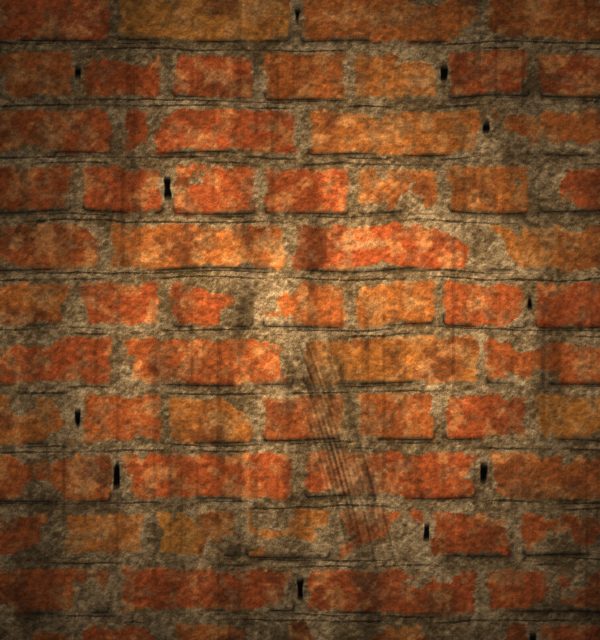
A Shadertoy shader for this texture:

```glsl
// Weathered brick wall: alternating long and short courses, smeared mortar, warm pool of light.

float hash(vec2 p) {
    vec3 q = fract(p.xyx * 0.1031);
    q += dot(q, q.yzx + 33.33);
    return fract((q.x + q.y) * q.z);
}

float noise(vec2 p) {
    vec2 i = floor(p), f = fract(p);
    f = f * f * (3.0 - 2.0 * f);
    return mix(mix(hash(i), hash(i + vec2(1, 0)), f.x),
               mix(hash(i + vec2(0, 1)), hash(i + vec2(1, 1)), f.x), f.y);
}

float fbm(vec2 p) {
    float sum = 0.0, amp = 0.5;
    for (int i = 0; i < 5; i++) {
        sum += amp * noise(p);
        p = mat2(1.6, 1.2, -1.2, 1.6) * p + 7.3;
        amp *= 0.5;
    }
    return sum;
}

struct Wall {
    vec2 id;       // brick column and course
    float cover;   // 1 on exposed brick, 0 on mortar
    float height;
    float shadow;  // dark undersides, creases and open joints
};

Wall buildWall(vec2 p) {
    Wall w;
    vec2 b = p + 0.009 * (vec2(noise(p * 11.0), noise(p * 9.0 + 40.0)) - 0.5);

    // Courses counted from the top; odd ones hold short bricks
    float v = (1.0 - b.y) / 0.0894 + 0.19;
    float course = floor(v);
    bool isShort = mod(course, 2.0) > 0.5;
    float pitch = isShort ? 0.1425 : 0.2865;
    float jitter = hash(vec2(course, 17.0));
    float start = isShort ? 0.135 - 0.04 * jitter : 0.163 + 0.022 * jitter;
    float u = (b.x - start) / pitch;
    w.id = vec2(floor(u), course);
    vec2 q = (fract(vec2(u, v)) - 0.5) * vec2(pitch, 0.0894);

    // Rounded brick with ragged edges, partly buried by mortar
    float size = hash(w.id + 50.0);
    vec2 a = abs(q) - vec2(0.5 * pitch - 0.008 - 0.004 * size, 0.0355 - 0.003 * size) + 0.006;
    float d = length(max(a, 0.0)) + min(max(a.x, a.y), 0.0) - 0.006;
    float grain = fbm(p * 130.0);
    float ragged = d + 0.016 * (fbm(p * 34.0) - 0.47) + 0.012 * (grain - 0.47);
    ragged += 0.045 * smoothstep(0.53, 0.8, fbm(p * 11.0 + 3.7 * w.id));
    w.cover = 1.0 - smoothstep(-0.0035, 0.003, ragged);
    w.height = 0.25 * w.cover + grain * mix(1.1, 0.7, w.cover) + 0.3 * fbm(p * 40.0);

    // Shade below each brick and thin creases along the bed joints
    float under = exp(-abs(d - 0.001) / 0.0035) * smoothstep(0.015, 0.034, q.y);
    under *= smoothstep(0.3, 0.65, noise(vec2(p.x * 18.0, course * 5.0)));
    float bed = abs(abs(q.y) - 0.040 - 0.005 * (fbm(vec2(p.x * 30.0, course)) - 0.5));
    float crease = 1.0 - smoothstep(0.0004, 0.003, bed + 0.003 * (grain - 0.4));
    crease *= smoothstep(0.35, 0.75, noise(vec2(p.x * 14.0 + 9.0, course * 3.0)));

    // Some upright joints have lost their mortar
    float joint = floor(u + 0.5);
    float side = abs(u - joint) * pitch + 0.005 * (noise(p * 75.0) - 0.5);
    float gap = 1.0 - smoothstep(0.002, 0.006, side);
    gap *= 1.0 - smoothstep(0.012, 0.027, abs(q.y + 0.003) + 0.012 * hash(vec2(joint, course)));
    gap *= step(0.66, hash(vec2(joint + 31.0, course)));
    w.shadow = max(max(0.6 * under, 0.42 * crease), 0.93 * gap);
    return w;
}

void mainImage(out vec4 fragColor, in vec2 fragCoord) {
    vec2 p = fragCoord / iResolution.y;
    Wall w = buildWall(p);
    float relief = w.height - buildWall(p + vec2(-0.0009, 0.0024)).height;
    float patches = fbm(p * 17.0 + w.id * 2.3);
    float speckle = fbm(p * 150.0 + 20.0);

    // Fired clay, from red to ochre, with scorched and pale areas
    float tone = hash(w.id + 8.0);
    vec3 brick = mix(vec3(0.69, 0.32, 0.16), vec3(0.72, 0.46, 0.20), tone * tone);
    brick = mix(brick, vec3(0.43, 0.23, 0.13), 0.7 * smoothstep(0.45, 0.72, patches));
    brick = mix(brick, vec3(0.84, 0.57, 0.33), 0.65 * smoothstep(0.46, 0.7, fbm(p * 42.0 + 60.0)));
    brick *= 0.72 + 0.6 * speckle;

    // Sandy mortar
    vec3 mortar = mix(vec3(0.40, 0.31, 0.20), vec3(0.74, 0.61, 0.45),
                      smoothstep(0.25, 0.75, 0.5 * speckle + 0.5 * fbm(p * 24.0)));
    float dust = 0.4 * smoothstep(0.48, 0.7, fbm(p * 55.0 + 90.0));
    vec3 col = mix(mortar, brick, w.cover * (1.0 - dust));

    // Swept trowel scratches, bending right as they fall
    float fall = 0.47 - p.y;
    float across = p.x - 0.48 - 0.38 * fall + 0.25 * fall * fall;
    float sweep = (1.0 - smoothstep(0.02, 0.065, abs(across)))
                * smoothstep(-0.03, 0.06, fall) * (1.0 - smoothstep(0.25, 0.42, fall));
    float scratch = noise(vec2(across * 260.0, p.y * 7.0));
    col = mix(col, mix(col, mortar, 0.6) * (0.55 + 0.75 * scratch), 0.8 * sweep);

    // Relief, shadows and vertical water stains
    col *= clamp(1.0 + 0.95 * relief, 0.45, 1.6);
    col *= 1.0 - w.shadow;
    float stain = noise(vec2(p.x * 20.0 + noise(p * 5.0), p.y * 2.6));
    float drip = noise(vec2(p.x * 120.0, p.y * 4.5 + 9.0));
    col *= 1.0 - 0.22 * smoothstep(0.5, 0.9, stain) - 0.12 * smoothstep(0.6, 0.95, drip);

    // Warm light near the middle, falling off to dark corners
    vec2 r = (fragCoord / iResolution.xy - vec2(0.52, 0.53)) * vec2(0.88, 1.0);
    float light = 0.28 + 0.94 * exp(-4.2 * dot(r, r));
    col *= light * mix(vec3(1.0, 0.98, 0.92), vec3(1.06, 1.02, 0.93), smoothstep(0.5, 1.2, light));
    fragColor = vec4(clamp(col, 0.0, 1.0), 1.0);
}
```
